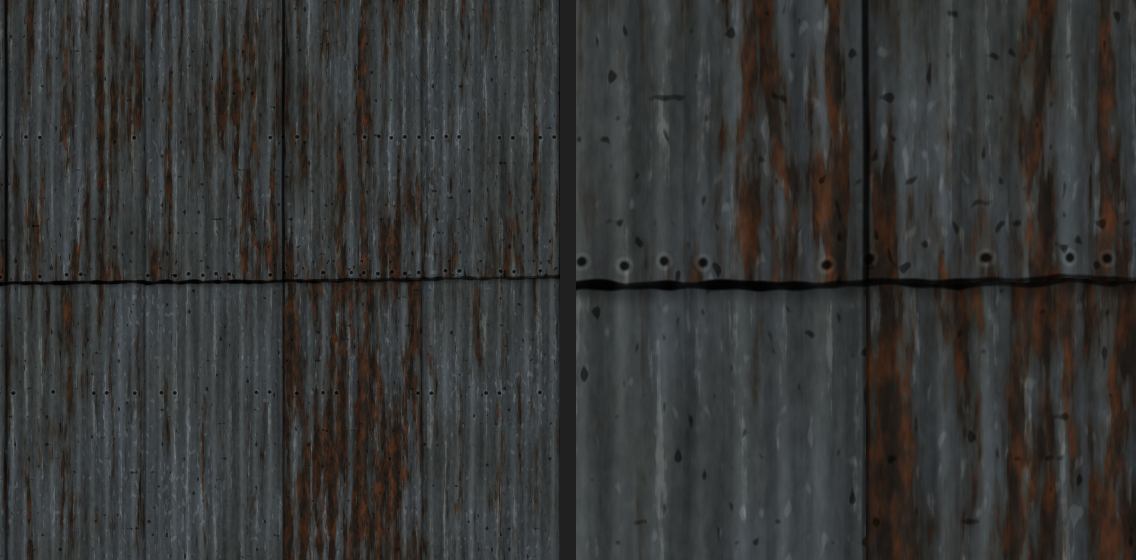
Left, the full canvas; right, a detail of the centre.
Give the GLSL for this texture, as a Shadertoy shader.

```glsl
float hash(vec2 p) {
    p = fract(p * vec2(0.1031, 0.1137));
    p += dot(p, p.yx + 33.33);
    return fract((p.x + p.y) * p.x * 7.31);
}

vec2 gradient(vec2 cell) {
    float angle = 6.2832 * hash(cell + 51.0);
    return vec2(cos(angle), sin(angle));
}

float gradientNoise(vec2 p) {
    vec2 i = floor(p), f = p - i;
    vec2 u = f * f * f * (f * (f * 6.0 - 15.0) + 10.0);
    vec2 e = vec2(1, 0);
    float low = mix(dot(gradient(i), f), dot(gradient(i + e), f - e), u.x);
    float high = mix(dot(gradient(i + e.yx), f - e.yx), dot(gradient(i + 1.0), f - 1.0), u.x);
    return 1.4 * mix(low, high, u.y);
}

float fbm(vec2 p) {
    float sum = 0.0, gain = 0.6;
    for (int k = 0; k < 4; k++) {
        sum += gain * gradientNoise(p);
        p = p * 2.03 + 13.7;
        gain *= 0.55;
    }
    return sum;
}

void mainImage(out vec4 fragColor, in vec2 fragCoord) {
    vec2 uv = fragCoord / iResolution.xy;
    float px = 1.0 / iResolution.y;

    // Sheet layout: four columns, two rows, with a slightly sagging overlap
    float across = (uv.x - 0.011) * 4.04;
    float column = clamp(floor(across), 0.0, 3.0);
    float seam = 0.493 + 0.011 * uv.x + 0.003 * (hash(vec2(column, 5)) - 0.5)
               + 0.002 * gradientNoise(vec2(uv.x * 38.0, 2.5));
    float height = uv.y - seam;
    float row = step(0.0, height);
    vec2 sheet = vec2(column, row);
    vec2 p = uv + sheet * vec2(3.17, 5.31);

    // Corrugation, with each rib bent and lit a little differently
    float rib = across * 10.25 + 0.12 * gradientNoise(vec2(uv.x * 20.0, uv.y * 5.0));
    float ribId = floor(rib);
    float wave = cos(6.2832 * (fract(rib) - 0.45));
    float ribTone = hash(vec2(ribId, row + 7.0)) - 0.5;

    // Weathered zinc
    float streak = fbm(p * vec2(55, 4.5));
    float grain = fbm(p * vec2(190, 75));
    float cloud = fbm(p * vec2(6, 4) + 9.0);
    float tone = 0.235 + 0.026 * wave + 0.012 * cos(12.566 * rib + 1.0) + 0.025 * ribTone
               + 0.065 * streak + 0.035 * grain + 0.05 * cloud;
    vec3 color = tone * mix(vec3(0.97, 1.03, 1.02), vec3(0.95, 1.03, 1.08), smoothstep(-0.3, 0.3, cloud));

    // Pale runs and chipped flecks on the crests
    float run = fbm(p * vec2(100, 6) + 31.0);
    color += vec3(0.085, 0.085, 0.083) * smoothstep(0.28, 0.6, run + 0.12 * wave + 0.25 * grain);
    float fleck = gradientNoise(p * vec2(150, 65) + 4.0) + 0.5 * cloud;
    color += 0.07 * smoothstep(0.5, 0.75, fleck);

    // Rust: heavier on some sheets, in the valleys and above the overlap
    vec4 upper = vec4(0.46, 0.48, 0.5, 0.28), lower = vec4(0.3, 0.06, 0.86, 0.26);
    float amount = mix(lower, upper, row)[int(column)];
    float nearLap = row * exp(-max(height, 0.0) * 14.0);
    float rust = fbm(p * vec2(46, 4) + 70.0) + 0.45 * fbm(p * vec2(130, 24) + 20.0)
               + 0.75 * amount - 0.5 + 0.2 * nearLap - 0.07 * wave
               + 0.25 * (hash(vec2(ribId, row + 19.0)) - 0.5);
    color = mix(color, color * vec3(0.83, 0.76, 0.69), smoothstep(-0.25, 0.15, rust));
    vec3 rustColor = mix(vec3(0.125, 0.105, 0.09), vec3(0.25, 0.145, 0.09),
                         smoothstep(-0.3, 0.45, fbm(p * vec2(90, 28) + 41.0)));
    color = mix(color, rustColor * (1.0 + 0.18 * wave + 0.3 * grain), 0.9 * smoothstep(0.05, 0.27, rust));

    // Dark pits
    float pit = gradientNoise(p * vec2(125, 80) + 17.0);
    color *= 1.0 - 0.5 * smoothstep(0.57, 0.78, pit + 0.15 * nearLap);

    // Nail holes along three fixing lines
    for (int k = 0; k < 3; k++) {
        float line = k == 0 ? 0.297 : (k == 1 ? seam + 0.011 : 0.753);
        float seed = hash(vec2(ribId, float(k) + 30.0));
        vec2 offset = vec2((fract(rib) - 0.5) / 41.4, uv.y - line - 0.007 * (seed - 0.5));
        float nail = step(0.58, seed);
        float d = length(offset);
        color += 0.05 * nail * smoothstep(0.002, 0.0, abs(d - 0.0045));
        color *= 1.0 - 0.75 * nail * smoothstep(0.003 + px, 0.0015, d);
    }

    // Vertical joints: every other one is deep
    float joint = floor(across + 0.5);
    float side = (across - joint) / 4.04 + 0.001 * gradientNoise(vec2(joint * 7.3, uv.y * 9.0));
    float depth = mod(joint, 2.0) < 0.5 ? mix(0.42, 0.75, row) : 0.25;
    color *= 1.0 - depth * smoothstep(0.0025 + px, 0.0008, abs(side));
    color *= 1.0 - 0.35 * depth * smoothstep(0.013, 0.0, abs(side));

    // Horizontal overlap: ragged gap and the shadow beneath it
    float ragged = gradientNoise(vec2(uv.x * 60.0, 8.4));
    float gap = 0.0019 + 0.0014 * ragged;
    float strength = mix(0.85, 0.6, smoothstep(0.52, 0.6, uv.x)) + 0.25 * ragged;
    color *= 1.0 - clamp(strength, 0.0, 0.95) * smoothstep(gap + 0.001 + px, gap - 0.0005, abs(height));
    color *= 1.0 - 0.3 * (1.0 - row) * smoothstep(-0.014, 0.0, height);

    fragColor = vec4(clamp(color, 0.0, 1.0), 1.0);
}
```
